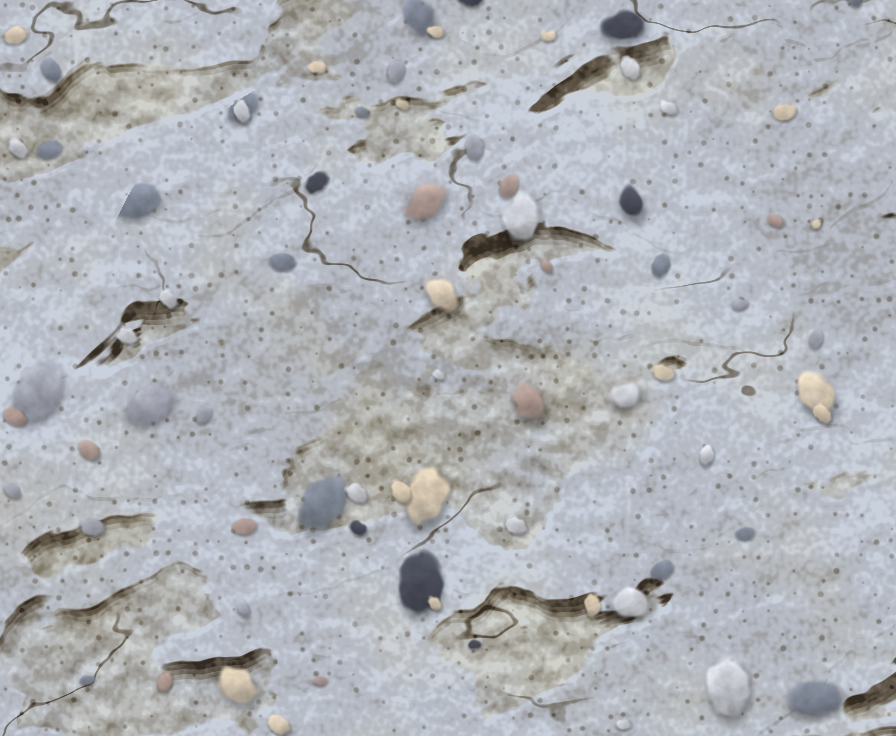
A Shadertoy shader for this texture:

```glsl
// Weathered concrete wall: flaking grey plates, shadowed ledges, cracks, pits and embedded pebbles.

const vec3 DEEP = vec3(0.20, 0.17, 0.14);
const vec3 UMBER = vec3(0.36, 0.33, 0.30);
const vec3 EARTH = vec3(0.50, 0.49, 0.47);
const vec3 STONE = vec3(0.62, 0.625, 0.64);
const vec3 CEMENT = vec3(0.71, 0.73, 0.77);
const vec3 CHALK = vec3(0.79, 0.82, 0.87);
const vec3 WARM_TINT = vec3(1.03, 1.0, 0.91);
const vec3 PEBBLES[6] = vec3[6](
    vec3(0.84, 0.78, 0.69), vec3(0.63, 0.64, 0.69), vec3(0.48, 0.51, 0.57),
    vec3(0.67, 0.58, 0.55), vec3(0.80, 0.81, 0.84), vec3(0.25, 0.26, 0.31));

const vec2 HOLLOW = vec2(0.56, 0.52);    // middle of the most eroded zone
const vec2 SUN = vec2(-0.2, 0.98);       // direction towards the light
const vec2 PLATE_FREQ = vec2(2.3, 4.6);  // along and across the plates
const float PLATE_TILT = 0.32;
const float RECESS_LEVEL = -0.10;
const float SHADOW_STEP = 0.007;
const float SHADOW_SLOPE = 18.0;
const float BASE_TONE = 0.745;

vec2 hash2(vec2 p) {
    vec3 q = fract(p.xyx * vec3(0.1031, 0.1030, 0.0973));
    q += dot(q, q.yzx + 33.33);
    return fract((q.xx + q.yz) * q.zy);
}

float corner(vec2 cell, vec2 offset) {
    float a = 6.2832 * hash2(cell).x;
    return dot(vec2(cos(a), sin(a)), offset);
}

float gradientNoise(vec2 p) {
    vec2 i = floor(p), f = p - i, e = vec2(1, 0);
    vec2 u = f * f * f * (f * (f * 6.0 - 15.0) + 10.0);
    return mix(mix(corner(i, f), corner(i + e, f - e), u.x),
               mix(corner(i + e.yx, f - e.yx), corner(i + 1.0, f - 1.0), u.x), u.y);
}

float fbm(vec2 p, int octaves) {
    float sum = 0.0, amp = 0.5;
    for (int i = 0; i < octaves; i++) {
        sum += amp * gradientNoise(p);
        p = mat2(1.6, 1.2, -1.2, 1.6) * p + 17.3;
        amp *= 0.5;
    }
    return sum;
}

vec2 turn(vec2 p, float a) {
    float c = cos(a), s = sin(a);
    return vec2(c * p.x + s * p.y, c * p.y - s * p.x);
}

// Terraced height: recessed aggregate, plate face, thin upper flake
float relief(vec2 p) {
    vec2 q = p + 0.04 * vec2(gradientNoise(p * 6.0), gradientNoise(p * 6.0 + 31.0));
    float n = fbm(turn(q, PLATE_TILT) * PLATE_FREQ + 5.0, 5);
    n += 0.13 * smoothstep(0.2, 0.7, length(p - HOLLOW)) - 0.06;
    float depth = 0.65 + 1.1 * gradientNoise(p * 3.5 + 9.0);
    return depth * smoothstep(-0.02, 0.02, n - RECESS_LEVEL)
         + 0.35 * smoothstep(-0.01, 0.015, n - 0.06);
}

// Thin broken line along the zero contour of a noise field
float crackLine(vec2 p, float seed, float width) {
    float n = fbm(turn(p, 0.2) * vec2(2.0, 3.4) + seed, 5);
    float present = smoothstep(0.06, 0.22, gradientNoise(p * 3.0 + seed * 1.7));
    return present * (1.0 - smoothstep(0.3 * width, width + 1.0 / iResolution.y, abs(n) / 2.2));
}

// One layer of scattered, slightly lumpy elliptical stones
void addPebbles(inout vec3 color, vec2 p, float cellSize, float chance) {
    vec2 id = floor(p / cellSize), seed = id + 400.0 * cellSize;
    vec2 pick = hash2(seed), shape = hash2(seed + 71.0);
    vec2 d = p / cellSize - id - 0.5 - 0.24 * (hash2(seed + 37.0) - 0.5);
    float radius = mix(0.12, 0.27, shape.x);
    vec2 e = turn(d, 3.0 * shape.y - 1.5) * vec2(0.8, 1.15);
    float lump = 0.06 * gradientNoise(p / cellSize * 6.0);
    float dist = length(e) + lump - radius;
    float soft = 0.02 + 1.2 / (cellSize * iResolution.y);
    float odds = chance * mix(1.4, 0.5, smoothstep(0.2, 0.65, length(p - HOLLOW)));
    float exists = step(pick.x, odds);
    float under = smoothstep(0.09, -0.05, length(e + turn(SUN, 3.0 * shape.y - 1.5) * 0.05) - radius);
    color *= 1.0 - 0.32 * exists * under;
    int kind = int(floor(pow(pick.y, 1.2) * 5.999));
    float light = 1.0 + 0.35 * dot(d, SUN) / radius * 0.5 + 0.3 * fbm(p * 45.0, 3);
    color = mix(color, PEBBLES[kind] * light, 0.88 * exists * smoothstep(soft, -soft, dist));
}

vec3 toneColor(float t) {
    vec3 c = mix(DEEP, UMBER, smoothstep(0.17, 0.33, t));
    c = mix(c, EARTH, smoothstep(0.33, 0.49, t));
    c = mix(c, STONE, smoothstep(0.49, 0.625, t));
    c = mix(c, CEMENT, smoothstep(0.625, 0.73, t));
    return mix(c, CHALK, smoothstep(0.73, 0.83, t));
}

void mainImage(out vec4 fragColor, in vec2 fragCoord) {
    vec2 p = fragCoord / iResolution.y;

    // Ledge shadows and sunlit upper rims
    float height = relief(p), rise = relief(p + SUN * SHADOW_STEP) - height;
    float occlusion = rise - SHADOW_STEP * SHADOW_SLOPE;
    for (int i = 2; i <= 5; i++) {
        float t = float(i) * SHADOW_STEP;
        occlusion = max(occlusion, relief(p + SUN * t) - height - t * SHADOW_SLOPE);
    }
    float recess = 1.0 - smoothstep(0.05, 0.5, height);

    // Broad stains, embossed roughness and fine sand
    float emboss = fbm(p * 22.0, 4) - fbm(p * 22.0 + SUN * 0.3, 4);
    float tone = BASE_TONE + 0.2 * fbm(p * 3.0 + 50.0, 3) - 0.05 * recess;
    tone += emboss * mix(0.22, 0.5, recess) + 0.09 * gradientNoise(p * 120.0);
    tone += 0.12 * clamp(-rise, 0.0, 0.5);
    tone -= 0.46 * smoothstep(0.08, 0.7, occlusion);

    // Cracks, pale mineral veins and air pits
    tone -= 0.33 * crackLine(p, 12.0, 0.0035);
    float veinZone = smoothstep(0.6, 0.85, p.x) * smoothstep(0.42, 0.25, p.y);
    tone += 0.10 * veinZone * crackLine(p, 43.0, 0.006);
    vec2 pitCell = floor(p * 55.0), pit = hash2(pitCell + 9.0);
    float pitDist = length(fract(p * 55.0) - 0.3 - 0.4 * hash2(pitCell)) - mix(0.05, 0.2, pit.y);
    tone -= 0.2 * step(pit.x, 0.24) * smoothstep(0.12, -0.08, pitDist);

    vec3 color = toneColor(tone);
    float warmth = clamp(0.75 * recess + 1.6 * fbm(p * 5.0 + 80.0, 3), 0.0, 1.0);
    color *= mix(vec3(1.0), WARM_TINT, warmth);
    addPebbles(color, p, 0.13, 0.30);
    addPebbles(color, p + 0.37, 0.052, 0.16);
    fragColor = vec4(clamp(color, 0.0, 1.0), 1.0);
}
```
